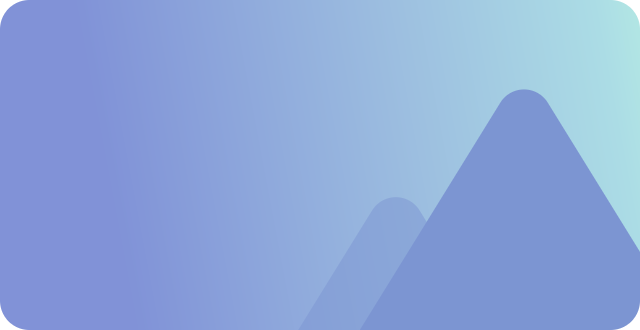
Reproduce this background procedurally as a WebGL 1 fragment shader.

```glsl
precision highp float;

uniform vec2 u_resolution;

const vec3 PAPER = vec3(1.0);
const vec3 PERIWINKLE = vec3(0.504, 0.574, 0.844);
const vec3 SKY = vec3(0.615, 0.749, 0.878);
const vec3 AQUA = vec3(0.671, 0.863, 0.898);
const vec3 MINT = vec3(0.700, 0.906, 0.894);
const vec3 MOUNTAIN = vec3(0.486, 0.584, 0.824);

const float CORNER_RADIUS = 0.089;
const float PEAK_RADIUS = 0.0845;

// Linear position of x between two stops, clamped to 0..1
float ramp(float start, float end, float x) {
  return clamp((x - start) / (end - start), 0.0, 1.0);
}

// Antialiased coverage of a signed distance
float coverage(float dist, float pixel) {
  return clamp(0.5 - dist / pixel, 0.0, 1.0);
}

float roundedBox(vec2 p, vec2 halfSize, float radius) {
  vec2 q = abs(p) - halfSize + radius;
  return length(max(q, 0.0)) + min(max(q.x, q.y), 0.0) - radius;
}

// Endless slopes below a circular summit
float roundedPeak(vec2 p, vec2 center, float radius) {
  vec2 slopeNormal = normalize(vec2(0.851, 0.526));
  vec2 q = vec2(abs(p.x - center.x), p.y - center.y);
  float alongSlope = dot(q, vec2(-slopeNormal.y, slopeNormal.x));
  return (alongSlope > 0.0 ? length(q) : dot(q, slopeNormal)) - radius;
}

// Tilted four-stop gradient, measured from the upper left corner
vec3 skyGradient(vec2 p) {
  float t = dot(p - vec2(0.0, 1.0), vec2(0.983, 0.185));
  vec3 color = mix(PERIWINKLE, SKY, ramp(0.225, 1.17, t));
  color = mix(color, AQUA, ramp(1.17, 1.768, t));
  return mix(color, MINT, ramp(1.768, 1.907, t));
}

void main() {
  float pixel = 1.0 / u_resolution.y;
  vec2 p = gl_FragCoord.xy * pixel;
  vec2 halfSize = 0.5 * u_resolution * pixel;

  vec3 color = skyGradient(p);

  // Translucent far peak, then the solid near one
  float farPeak = roundedPeak(p, vec2(1.1995, 0.318), PEAK_RADIUS);
  float nearPeak = roundedPeak(p, vec2(1.588, 0.6445), PEAK_RADIUS);
  color = mix(color, MOUNTAIN, 0.52 * coverage(farPeak, pixel));
  color = mix(color, MOUNTAIN, coverage(nearPeak, pixel));

  // Rounded card edge
  float card = roundedBox(p - halfSize, halfSize, CORNER_RADIUS);
  color = mix(PAPER, color, coverage(card, pixel));

  gl_FragColor = vec4(color, 1.0);
}
```
